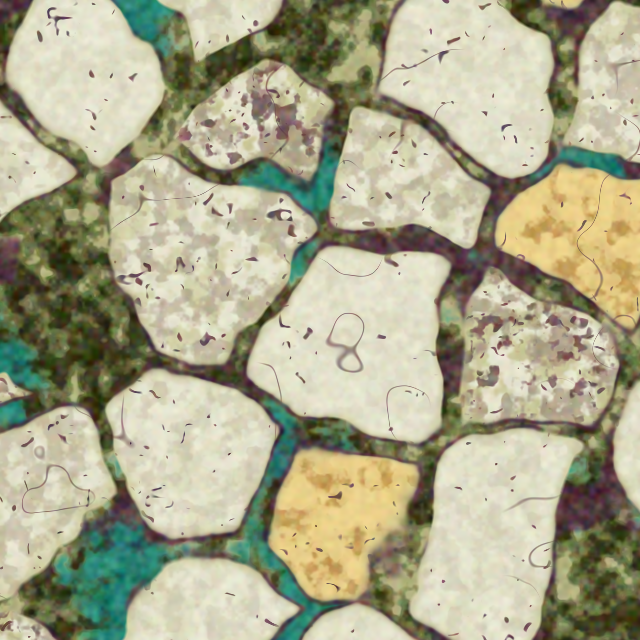
A three.js fragment shader for this texture:

```glsl
// Thin section of sandstone: angular pale, speckled and yellow grains in a mossy matrix.
// Grains are cells of a warped power diagram, inset by a noisy gap; layered value
// noise gives the mottling, dark rims, cracks, inclusions and teal stains.

#define GRAINS 4.0    // grain cells across the canvas
#define JITTER 0.78   // scatter of the grain centres
#define TURN 0.38     // rotation of the grain lattice, radians
#define WARP 0.10     // irregularity of the outlines
#define GAP 0.020     // typical half width of the matrix seams
#define SOFT 0.0030   // softness of the grain edges
#define RIM 0.0050    // thickness of the dark rims
#define SEED 23.0

varying vec2 vUv;

const vec3 PALE = vec3(0.90, 0.895, 0.81);
const vec3 OLIVE = vec3(0.77, 0.76, 0.56);
const vec3 TAN = vec3(0.66, 0.60, 0.51);
const vec3 MOSS = vec3(0.44, 0.46, 0.28);
const vec3 DARK = vec3(0.23, 0.23, 0.11);
const vec3 MAROON = vec3(0.40, 0.27, 0.28);
const vec3 PLUM = vec3(0.25, 0.15, 0.22);
const vec3 YELLOW = vec3(0.92, 0.82, 0.54);
const vec3 AMBER = vec3(0.72, 0.55, 0.28);
const vec3 TEAL = vec3(0.10, 0.53, 0.48);

vec2 hash2(vec2 p) {
  vec3 q = fract(p.xyx * vec3(0.1031, 0.1030, 0.0973));
  q += dot(q, q.yzx + 33.33);
  return fract((q.xx + q.yz) * q.zy);
}

float noise(vec2 p) {
  vec2 i = floor(p), f = fract(p);
  f = f * f * (3.0 - 2.0 * f);
  vec2 e = vec2(1.0, 0.0);
  return mix(mix(hash2(i).x, hash2(i + e).x, f.x),
             mix(hash2(i + e.yx).x, hash2(i + e.xx).x, f.x), f.y);
}

float fbm(vec2 p) {
  return (4.0 * noise(p) + 2.0 * noise(p * 2.03 + 17.0) + noise(p * 4.1 + 41.0)) / 7.0;
}

// Evenly shared rank 0..15: 0-1 matrix, 2-3 yellow, 4-6 speckled, others pale
float grainRank(vec2 cell) {
  return floor(mod(7.0 * (cell.x + 4.0 * cell.y) + 0.5, 16.0));
}

vec2 grainSite(vec2 cell) {
  return cell + 0.5 + JITTER * (hash2(cell + SEED) - 0.5);
}

// Squared distance less a weight: heavier grains grow larger
float grainPower(vec2 p, vec2 cell) {
  vec2 d = p - grainSite(cell);
  float pale = step(6.5, grainRank(cell));
  return dot(d, d) - 0.08 - pale * 0.28 * hash2(cell + SEED + 50.0).x;
}

float smoothMin(float a, float b, float k) {
  float h = max(k - abs(a - b), 0.0) / k;
  return min(a, b) - 0.25 * h * h * k;
}

// Owning cell in xy, distance to its border in z
vec3 grainCell(vec2 p) {
  vec2 base = floor(p), owner = base;
  float best = 1e3;
  for (int j = -2; j <= 2; j++) for (int i = -2; i <= 2; i++) {
    vec2 c = base + vec2(i, j);
    float w = grainPower(p, c);
    if (w < best) { best = w; owner = c; }
  }
  float edge = 1e3;
  for (int j = -2; j <= 2; j++) for (int i = -2; i <= 2; i++) {
    if (i == 0 && j == 0) continue;
    vec2 c = owner + vec2(i, j);
    float span = max(distance(grainSite(c), grainSite(owner)), 0.05);
    edge = smoothMin(edge, 0.5 * (grainPower(p, c) - best) / span, 0.05);
  }
  return vec3(owner, max(edge, 0.0));
}

// Scattered round inclusions, at most one per cell
float inclusions(vec2 uv, float count, float share) {
  vec2 p = uv * count + 1.2 * vec2(noise(uv * 60.0), noise(uv * 60.0 + 9.0));
  vec2 cell = floor(p), h = hash2(cell + 71.0), k = hash2(cell + 137.0);
  float radius = 0.08 + 0.15 * k.y * k.y;
  float d = length(p - cell - 0.3 - 0.4 * h) - radius;
  return step(k.x, share) * (1.0 - smoothstep(-0.07, 0.07, d));
}

vec3 matrixColour(vec2 uv) {
  float m = fbm(uv * 42.0 + 5.0) + 0.45 * (fbm(uv * 9.0 + 63.0) - 0.5);
  vec3 col = mix(DARK, MOSS, smoothstep(0.30, 0.56, m));
  col = mix(col, OLIVE, 0.8 * smoothstep(0.57, 0.76, m));
  col = mix(col, mix(PLUM, MAROON, m), 0.85 * smoothstep(0.54, 0.66, fbm(uv * 10.0 + 87.0)));
  return mix(col, TEAL, 0.85 * smoothstep(0.61, 0.73, fbm(uv * 4.5 + 12.0) + 0.2 * (m - 0.5)));
}

vec3 grainColour(vec2 uv, vec2 cell) {
  float rank = grainRank(cell), h = hash2(cell + SEED + 90.0).x;
  float speckled = step(3.5, rank) * step(rank, 6.5);
  float yellow = step(rank, 3.5);
  float dirt = mix(0.10 + 0.55 * h * h, 0.85, speckled);
  float a = smoothstep(0.42, 0.66, fbm(uv * 48.0 + 3.0));
  float b = smoothstep(0.42, 0.66, fbm(uv * 36.0 + 55.0));
  vec3 col = mix(mix(PALE, OLIVE, dirt * b), TAN, dirt * a);
  col = mix(col, mix(YELLOW, AMBER, 0.6 * a * b + 0.15 * b), yellow);
  col = mix(col, MAROON, speckled * 0.75 * smoothstep(0.56, 0.72, fbm(uv * 52.0 + 29.0)));

  // Cracks and inclusions
  float crack = 1.0 - smoothstep(0.0, 0.007, abs(fbm(uv * 6.0 + 77.0) - 0.5));
  col = mix(col, MAROON, 0.6 * crack * smoothstep(0.48, 0.62, noise(uv * 6.0 + 33.0)));
  col = mix(col, MAROON, 0.85 * inclusions(uv, 42.0, 0.10 + 0.3 * dirt));
  return mix(col, PLUM, 0.8 * inclusions(uv + 0.37, 17.0, 0.12));
}

void main() {
  vec2 uv = vUv;
  vec2 warp = vec2(fbm(uv * 6.0), fbm(uv * 6.0 + 31.0)) - 0.5;
  float c = cos(TURN), s = sin(TURN);
  vec3 grain = grainCell(mat2(c, s, -s, c) * (uv + WARP * warp) * GRAINS);

  // Signed distance into the grain; matrix cells stay negative throughout
  float edge = grain.z / GRAINS;
  float gap = GAP * max(0.08, 0.25 + 3.0 * (fbm(uv * 5.0 + 48.0) - 0.35));
  float depth = (grainRank(grain.xy) < 1.5 ? -edge : edge) - gap;
  depth += 0.007 * (fbm(uv * 34.0 + 19.0) - 0.5);

  vec3 body = grainColour(uv, grain.xy);
  body = mix(body, OLIVE, 0.55 * (1.0 - smoothstep(0.0, 0.016, depth)));
  vec3 col = mix(matrixColour(uv), body, smoothstep(-SOFT, SOFT, depth));

  // Broken dark rims just outside the grains
  float rim = exp(-pow((depth + 0.5 * RIM) / RIM, 2.0));
  rim *= smoothstep(0.38, 0.62, fbm(uv * 11.0 + 66.0));
  col = mix(col, mix(PLUM, MAROON, noise(uv * 25.0)), 0.8 * rim);

  // Fine coloured grain, stronger in the dark parts
  vec3 fleck = vec3(noise(uv * 120.0), noise(uv * 120.0 + 17.0), noise(uv * 120.0 + 39.0)) - 0.5;
  fleck = 0.45 * fleck + 0.55 * (noise(uv * 95.0 + 7.0) - 0.5);
  col += fleck * mix(0.28, 0.09, smoothstep(0.35, 0.85, col.g));
  gl_FragColor = vec4(clamp(col, 0.0, 1.0), 1.0);
}
```
